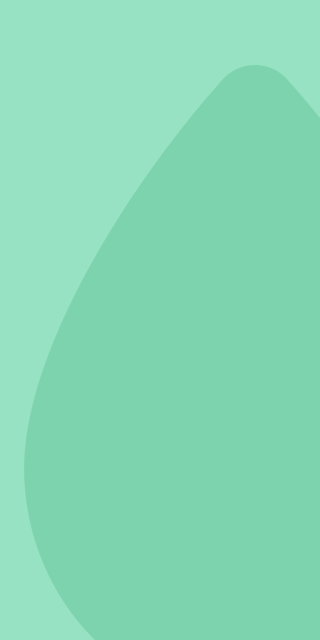
Give the GLSL for this background, as a Shadertoy shader.

```glsl
// Draws a large flat teardrop, cropped at the right and bottom, on pale mint.

const vec3 MINT = vec3(0.589, 0.888, 0.759);
const vec3 JADE = vec3(0.488, 0.828, 0.680);

// Drop outline, in canvas heights; x is measured from the drop's axis.
const float AXIS_X = 0.3984;
const vec2 WAIST = vec2(0.3607, 0.2682);
const vec2 WAIST_HANDLE = vec2(0.3607, 0.4531);
const vec2 SHOULDER_HANDLE = vec2(0.1953, 0.7135);
const vec2 SHOULDER = vec2(0.0534, 0.8724);
const float BELLY_DEPTH = 0.3724;
const float TIP_Y = 0.8307;
const float TIP_RADIUS = 0.0677;

vec2 bezier(vec2 a, vec2 b, vec2 c, vec2 d, float t) {
    float s = 1.0 - t;
    return s * s * s * a + 3.0 * s * s * t * b + 3.0 * s * t * t * c + t * t * t * d;
}

vec2 bezierTangent(vec2 a, vec2 b, vec2 c, vec2 d, float t) {
    float s = 1.0 - t;
    return 3.0 * (s * s * (b - a) + 2.0 * s * t * (c - b) + t * t * (d - c));
}

// Approximate signed distance to an ellipse centred at the origin.
float ellipseDistance(vec2 p, vec2 radii) {
    float k = length(p / radii);
    return k * (k - 1.0) / max(length(p / (radii * radii)), 1e-4);
}

// Distance to a curve that rises steadily in y, negative on its left.
float flankDistance(vec2 p, vec2 a, vec2 b, vec2 c, vec2 d) {
    float low = 0.0, high = 1.0;
    for (int i = 0; i < 18; i++) {
        float mid = 0.5 * (low + high);
        if (bezier(a, b, c, d, mid).y < p.y) low = mid;
        else high = mid;
    }
    float t = 0.5 * (low + high);
    vec2 tangent = normalize(bezierTangent(a, b, c, d, t));
    return (p.x - bezier(a, b, c, d, t).x) * tangent.y;
}

// Elliptical belly, curved flanks and a round tip.
float dropDistance(vec2 p) {
    p.x = abs(p.x);
    if (p.y < WAIST.y) {
        return ellipseDistance(p - vec2(0.0, WAIST.y), vec2(WAIST.x, BELLY_DEPTH));
    }
    if (p.y > SHOULDER.y) {
        return length(p - vec2(0.0, TIP_Y)) - TIP_RADIUS;
    }
    return flankDistance(p, WAIST, WAIST_HANDLE, SHOULDER_HANDLE, SHOULDER);
}

void mainImage(out vec4 fragColor, in vec2 fragCoord) {
    vec2 p = fragCoord / iResolution.xy * vec2(0.5, 1.0);
    float halfPixel = 0.5 / iResolution.y;

    float d = dropDistance(p - vec2(AXIS_X, 0.0));
    float coverage = 1.0 - smoothstep(-1.5 * halfPixel, 1.5 * halfPixel, d);

    fragColor = vec4(mix(MINT, JADE, coverage), 1.0);
}
```
